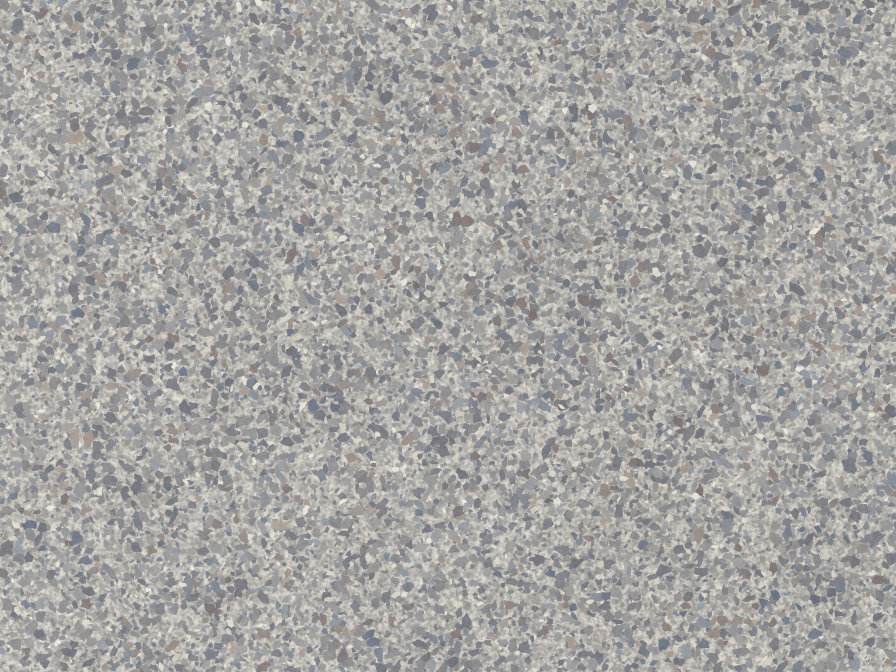
Write a Shadertoy shader that draws this texture.

```glsl
// Worn exposed-aggregate paving: pale grainy mortar packed with angular grey stones.
// Each layer scatters random convex polygons on a jittered grid; layers run from
// mortar grit through fine, medium and coarse stones to small bright chips.

const float TAU = 6.2831853;
const vec3 MORTAR_DARK  = vec3(0.635, 0.628, 0.612);
const vec3 MORTAR_LIGHT = vec3(0.800, 0.790, 0.760);
const vec3 STONE_DARK   = vec3(0.460, 0.465, 0.495);
const vec3 STONE_LIGHT  = vec3(0.635, 0.630, 0.625);
const vec3 CHIP_CREAM   = vec3(0.810, 0.790, 0.735);
const vec3 CHIP_WHITE   = vec3(0.910, 0.900, 0.870);
const vec3 RUST_TINT    = vec3(0.045, 0.000, -0.035);
const vec3 SLATE_TINT   = vec3(-0.025, 0.000, 0.030);

float hash(vec2 p, float seed) {
    vec3 q = fract(vec3(p.xyx) * 0.1031 + seed * 0.0973);
    q += dot(q, q.yzx + 33.33);
    return fract((q.x + q.y) * q.z);
}

float valueNoise(vec2 p, float seed) {
    vec2 i = floor(p), f = fract(p);
    f = f * f * (3.0 - 2.0 * f);
    float low  = mix(hash(i, seed), hash(i + vec2(1, 0), seed), f.x);
    float high = mix(hash(i + vec2(0, 1), seed), hash(i + vec2(1, 1), seed), f.x);
    return mix(low, high, f.y);
}

mat2 rotation(float angle) {
    float c = cos(angle), s = sin(angle);
    return mat2(c, -s, s, c);
}

// Signed distance to an irregular five-sided convex stone
float stoneDistance(vec2 p, float radius, vec2 id, float seed) {
    float d = -1.0;
    for (int k = 0; k < 5; k++) {
        float side = float(k);
        float angle = TAU * (side + 0.6 * hash(id, seed + side + 10.0)) / 5.0;
        float reach = radius * mix(0.70, 1.10, hash(id, seed + side + 20.0));
        d = max(d, dot(p, vec2(cos(angle), sin(angle))) - reach);
    }
    return d;
}

// Nearest stone of a layer: x = distance in canvas units, y and z = random traits
vec3 stoneLayer(vec2 p, float cells, float density, float radius, float seed) {
    vec2 g = p * cells, home = floor(g);
    vec3 nearest = vec3(1.0, 0.0, 0.0);
    for (int y = -1; y <= 1; y++)
    for (int x = -1; x <= 1; x++) {
        vec2 id = home + vec2(x, y);
        if (hash(id, seed) > density) continue;
        vec2 centre = id + 0.15 + 0.7 * vec2(hash(id, seed + 1.0), hash(id, seed + 2.0));
        vec2 q = rotation(TAU * hash(id, seed + 3.0)) * (g - centre);
        float stretch = mix(1.0, 1.45, hash(id, seed + 4.0));
        q *= vec2(1.0 / stretch, stretch);
        float size = radius * mix(0.65, 1.2, hash(id, seed + 5.0));
        float d = stoneDistance(q, size, id, seed) / cells;
        if (d < nearest.x) nearest = vec3(d, hash(id, seed + 6.0), hash(id, seed + 7.0));
    }
    return nearest;
}

float coverage(float d, float softness) {
    return 1.0 - smoothstep(-softness, softness, d);
}

// Mostly neutral grey, with a few rusty and a few slate-blue stones
vec3 stoneColour(float shade, float kind) {
    vec3 colour = mix(STONE_DARK, STONE_LIGHT, shade);
    colour += RUST_TINT * smoothstep(0.82, 0.97, kind);
    return colour + SLATE_TINT * (1.0 - smoothstep(0.05, 0.22, kind));
}

vec3 addStones(vec3 base, vec3 stone, float lift, float softness) {
    vec3 colour = stoneColour(stone.y, stone.z) + lift;
    return mix(base, colour, coverage(stone.x, softness));
}

vec3 addChips(vec3 base, vec3 chip, float softness) {
    vec3 colour = mix(CHIP_CREAM, CHIP_WHITE, chip.y * chip.y);
    return mix(base, colour, coverage(chip.x, softness));
}

void mainImage(out vec4 fragColor, in vec2 fragCoord) {
    vec2 p = fragCoord / iResolution.y;
    float softness = max(0.0010, 0.6 / iResolution.y);

    // Gently wander the outlines so stone edges look chipped
    vec2 chipped = vec2(valueNoise(p * 170.0, 91.0), valueNoise(p * 170.0, 92.0)) - 0.5;
    vec2 q = p + 0.0028 * chipped;

    // Mortar with two sizes of grit
    float coarseGrit = valueNoise(p * 150.0, 81.0) - 0.5;
    float fineGrit = valueNoise(rotation(0.6) * p * 310.0, 82.0) - 0.5;
    vec3 colour = mix(MORTAR_DARK, MORTAR_LIGHT, 0.55 + 0.8 * coarseGrit + 0.9 * fineGrit);

    // Stones from fine to coarse, then bright chips
    colour = addStones(colour, stoneLayer(q, 135.0, 0.34, 0.42, 100.0), 0.035, softness);
    colour = addChips(colour, stoneLayer(q, 120.0, 0.11, 0.36, 200.0), softness);
    colour = addStones(colour, stoneLayer(q, 86.0, 0.46, 0.43, 300.0), 0.01, softness);
    colour = addStones(colour, stoneLayer(q, 57.0, 0.46, 0.43, 400.0), 0.0, softness);
    colour = addChips(colour, stoneLayer(q, 72.0, 0.035, 0.34, 500.0), softness);

    // Surface grain, soft patches and a faint slope of light
    colour += 0.045 * fineGrit + 0.03 * coarseGrit;
    colour += 0.035 * (valueNoise(p * 9.0, 71.0) - 0.5);
    colour += 0.02 * (0.6 - 0.5 * p.x - 0.4 * p.y);
    fragColor = vec4(clamp(colour, 0.0, 1.0), 1.0);
}
```
